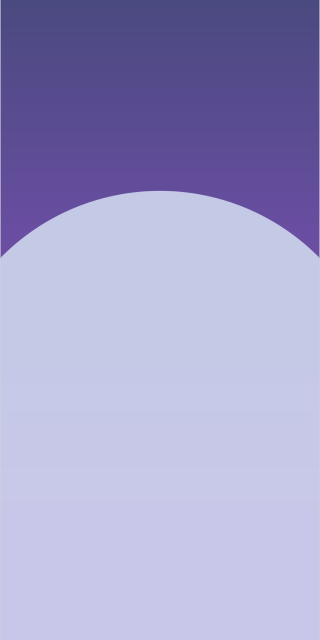
This background is drawn by a Shadertoy shader. Its source:

```glsl
void mainImage(out vec4 fragColor, in vec2 fragCoord) {
    // Canvas is one unit wide and two units high
    vec2 p = fragCoord / iResolution.xy * vec2(1.0, 2.0);
    float pixel = 1.0 / iResolution.x;

    // Dusk sky
    float skyDepth = clamp((2.0 - p.y) / 0.81, 0.0, 1.0);
    vec3 color = mix(vec3(0.29, 0.29, 0.50), vec3(0.425, 0.305, 0.645), skyDepth);

    // Pale dome rising from the lower edge
    float domeDist = length(p - vec2(0.5, 0.7056)) - 0.698;
    float dome = 1.0 - smoothstep(-0.7 * pixel, 0.7 * pixel, domeDist);
    dome = max(dome, step(p.y, 0.7056));
    vec3 domeColor = mix(vec3(0.785, 0.782, 0.912), vec3(0.770, 0.790, 0.902),
                         smoothstep(0.35, 1.05, p.y));
    color = mix(color, domeColor, dome);

    // Hairline border on both sides
    float sideDist = min(p.x, 1.0 - p.x);
    float border = clamp((0.0026 - sideDist) / pixel + 0.5, 0.0, 1.0);
    color = mix(color, vec3(0.80, 0.82, 0.85), border * 0.75);

    fragColor = vec4(color, 1.0);
}
```
